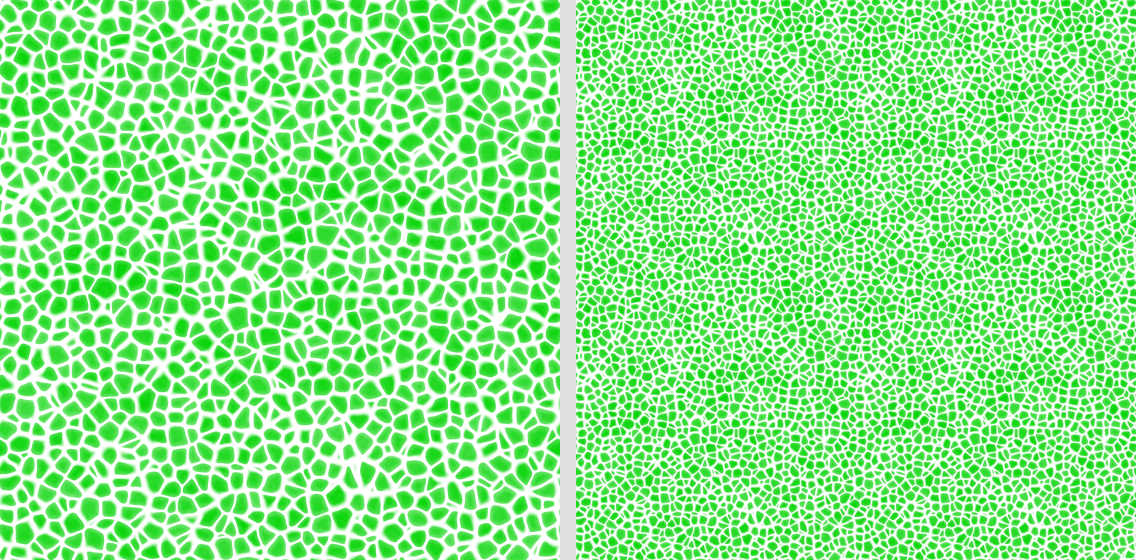
Left: one tile. Right: repeated 2 by 2.
Write a three.js fragment shader that draws this pattern.

```glsl
// Soft green pebbles packed loosely on white, seamless on all sides.
// A weighted Voronoi diagram gives the cells; a soft minimum of the distances
// to their borders rounds them, and each grain fades out towards one side.
varying vec2 vUv;

const float GRID = 34.0; // cells along each side of the tile

// Three random values per lattice cell, wrapping after "period" cells
vec3 hash3(vec2 cell, float period) {
  cell = floor(mod(cell + 0.5, period));
  vec3 q = fract((cell.xyx + 1.7) * vec3(0.1031, 0.1030, 0.0973));
  q += dot(q, q.yxz + 33.33);
  return fract((q.xxy + q.yzz) * q.zyx);
}

float corner(vec2 cell, vec2 offset, float period) {
  float angle = 6.2832 * hash3(cell, period).x;
  return dot(vec2(cos(angle), sin(angle)), offset);
}

// Periodic gradient noise, about -0.7 to 0.7
float noise(vec2 p, float period) {
  vec2 i = floor(p), f = fract(p), e = vec2(1.0, 0.0);
  vec2 u = f * f * f * (f * (f * 6.0 - 15.0) + 10.0);
  float low = mix(corner(i, f, period), corner(i + e.xy, f - e.xy, period), u.x);
  float high = mix(corner(i + e.yx, f - e.yx, period), corner(i + e.xx, f - e.xx, period), u.x);
  return mix(low, high, u.y);
}

// Seed position in xy, weight in z
vec3 seed(vec2 cell) {
  vec3 h = hash3(cell, GRID);
  return vec3(cell + 0.04 + 0.92 * h.xy, 0.36 * (h.z - 0.5));
}

void main() {
  // Slight warp bends the straight cell borders
  vec2 p = vUv * GRID;
  p += 0.16 * vec2(noise(p, GRID), noise(p + 11.0, GRID));

  // Find the cell that owns this point
  vec2 base = floor(p), home = base;
  float best = 100.0;
  for (int y = -2; y <= 2; y++) {
    for (int x = -2; x <= 2; x++) {
      vec2 cell = base + vec2(float(x), float(y));
      vec3 s = seed(cell);
      float power = dot(p - s.xy, p - s.xy) - s.z;
      if (power < best) {
        best = power;
        home = cell;
      }
    }
  }

  // Soft minimum of the distances to its borders
  vec3 own = seed(home);
  float sum = 0.0;
  for (int y = -2; y <= 2; y++) {
    for (int x = -2; x <= 2; x++) {
      if (x == 0 && y == 0) continue;
      vec3 s = seed(home + vec2(float(x), float(y)));
      float power = dot(p - s.xy, p - s.xy) - s.z;
      float border = (power - best) / (2.0 * max(length(s.xy - own.xy), 0.05));
      sum += exp(-17.0 * border);
    }
  }
  float depth = -log(max(sum, 1e-6)) / 17.0;

  // Edge: crisp on one side of the grain, blurred on the other
  vec3 grain = hash3(home + 17.0, GRID);
  float angle = 6.2832 * grain.x;
  float side = dot(p - own.xy, vec2(cos(angle), sin(angle)));
  float softness = mix(0.09, 0.32, smoothstep(0.0, 0.55, side + 0.4 * (grain.y - 0.5)));
  float patches = noise(vUv * 7.0, 7.0);
  float start = max(0.01, 0.035 + 0.03 * (grain.z - 0.5) - 0.06 * patches);
  float cover = smoothstep(start, start + softness, depth);

  // Tone: larger grains are denser, with faint mottling
  float tone = 0.66 + 0.22 * smoothstep(0.08, 0.4, depth) + 0.16 * (grain.y - 0.4);
  tone += 0.1 * patches + 0.06 * noise(p * 3.0, GRID * 3.0);
  float ink = cover * clamp(tone, 0.0, 1.0);

  gl_FragColor = vec4(mix(vec3(1.0), vec3(0.04, 0.835, 0.04), ink), 1.0);
}
```
